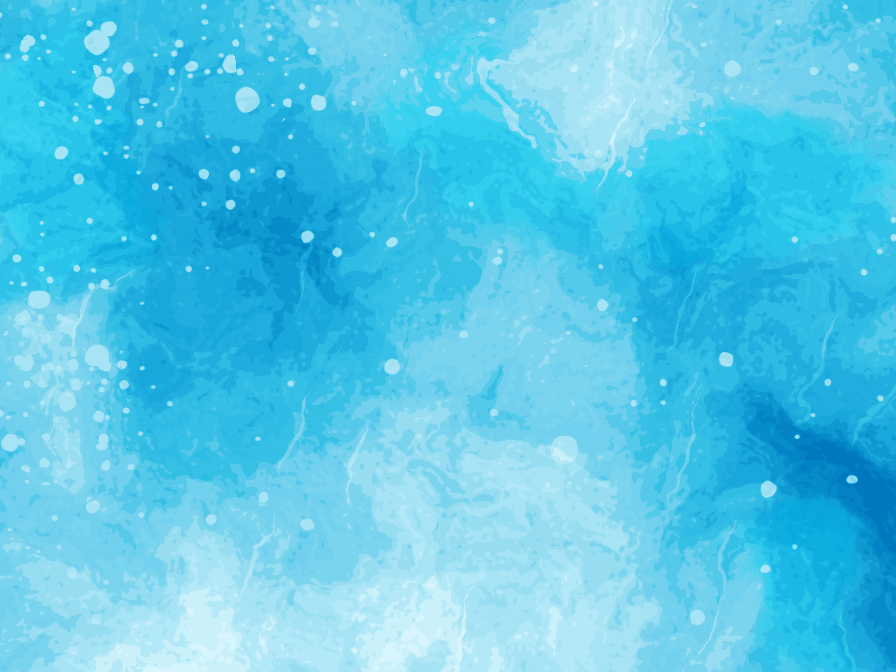
This background is drawn by a WebGL 1 fragment shader. Its source:

```glsl
precision highp float;

uniform vec2 u_resolution;

const vec3 DEEP = vec3(0.00, 0.47, 0.75);
const vec3 DARK = vec3(0.02, 0.55, 0.79);
const vec3 BLUE = vec3(0.10, 0.66, 0.86);
const vec3 SKY = vec3(0.20, 0.75, 0.90);
const vec3 LIGHT = vec3(0.45, 0.82, 0.93);
const vec3 PALE = vec3(0.65, 0.89, 0.96);
const vec3 FOAM = vec3(0.84, 0.96, 0.99);
const vec3 TEAL_LOW = vec3(0.03, 0.66, 0.87);
const vec3 TEAL_HIGH = vec3(0.22, 0.82, 0.94);

const float BASE_TONE = 0.50;
const float TONE_STEPS = 15.0;
const float TEAL_STEPS = 5.0;
const float WARP = 0.16;
const float CLOUDS = 0.26;
const float STAINS = 0.065;
const float BRUSH = 0.035;
const float GRAIN = 0.075;

vec2 hash2(vec2 p) {
  p = vec2(dot(p, vec2(127.1, 311.7)), dot(p, vec2(269.5, 183.3)));
  return fract(sin(p) * 43758.5);
}

float gradientNoise(vec2 p) {
  vec2 i = floor(p), f = fract(p);
  vec2 u = f * f * f * (f * (f * 6.0 - 15.0) + 10.0);
  vec2 e = vec2(0.0, 1.0);
  float a = dot(hash2(i) * 2.0 - 1.0, f);
  float b = dot(hash2(i + e.yx) * 2.0 - 1.0, f - e.yx);
  float c = dot(hash2(i + e.xy) * 2.0 - 1.0, f - e.xy);
  float d = dot(hash2(i + e.yy) * 2.0 - 1.0, f - e.yy);
  return 1.4 * mix(mix(a, b, u.x), mix(c, d, u.x), u.y);
}

float fbm(vec2 p) {
  float sum = 0.0, amp = 0.5;
  for (int i = 0; i < 5; i++) {
    sum += amp * gradientNoise(p);
    p = mat2(1.6, 1.2, -1.2, 1.6) * p + 7.3;
    amp *= 0.5;
  }
  return sum;
}

// Soft elliptical pool of pigment.
float wash(vec2 p, vec2 centre, vec2 radius) {
  vec2 q = (p - centre) / radius;
  return exp(-dot(q, q));
}

// Flat steps with narrow smoothed borders.
float posterize(float v, float steps) {
  float s = v * steps;
  return (floor(s) + smoothstep(0.38, 0.62, fract(s))) / steps;
}

vec3 ramp(float t) {
  vec3 c = mix(DEEP, DARK, smoothstep(0.0, 0.13, t));
  c = mix(c, BLUE, smoothstep(0.13, 0.28, t));
  c = mix(c, SKY, smoothstep(0.28, 0.44, t));
  c = mix(c, LIGHT, smoothstep(0.44, 0.62, t));
  c = mix(c, PALE, smoothstep(0.62, 0.80, t));
  return mix(c, FOAM, smoothstep(0.80, 1.0, t));
}

// One round or slightly drawn-out drop in some of the cells.
float drops(vec2 p, float scale, float chance, float pixel) {
  vec2 cell = floor(p * scale), pick = hash2(cell + scale);
  vec2 q = fract(p * scale) - mix(vec2(0.3), vec2(0.7), hash2(cell + 3.7));
  q.x *= mix(0.75, 1.1, pick.y);
  float radius = mix(0.08, 0.23, pick.y);
  float d = length(q) - radius + 0.04 * gradientNoise(p * scale * 5.0);
  return step(pick.x, chance) * (1.0 - smoothstep(-pixel, pixel, d / scale));
}

// Thin tapering scratches, slanted down to the right.
float scratches(vec2 p, float pixel) {
  vec2 q = mat2(0.92, 0.39, -0.39, 0.92) * p * vec2(9.0, 5.0);
  vec2 cell = floor(q), pick = hash2(cell + 21.0);
  vec2 f = fract(q) - vec2(mix(0.2, 0.8, pick.y), 0.5);
  float width = 0.004 * (1.0 - smoothstep(0.05, 0.45, abs(f.y)));
  float d = abs(f.x + 0.3 * f.y * (pick.y - 0.5)) / 9.0 - width;
  return step(pick.x, 0.25) * step(0.0005, width) * (1.0 - smoothstep(-pixel, pixel, d));
}

void main() {
  vec2 p = gl_FragCoord.xy / u_resolution.y;
  float pixel = 1.0 / u_resolution.y;
  vec2 w = p + WARP * vec2(fbm(p * 4.0), fbm(p * 4.0 + 31.0));

  // Broad light and dark pools
  float light = 0.42 * wash(w, vec2(0.74, 0.10), vec2(0.30, 0.23))
    + 0.36 * wash(w, vec2(0.26, 0.04), vec2(0.28, 0.20))
    + 0.32 * wash(w, vec2(0.95, 0.92), vec2(0.19, 0.16))
    + 0.24 * wash(w, vec2(0.06, 0.43), vec2(0.13, 0.16))
    + 0.16 * wash(w, vec2(0.54, 0.95), vec2(0.18, 0.16))
    + 0.15 * wash(w, vec2(0.74, 0.48), vec2(0.22, 0.16));
  float dark = 0.32 * wash(w, vec2(0.38, 0.64), vec2(0.23, 0.28))
    + 0.46 * wash(w, vec2(1.26, 0.31), vec2(0.20, 0.14))
    + 0.38 * wash(w, vec2(1.36, 0.08), vec2(0.10, 0.20))
    + 0.26 * wash(w, vec2(1.04, 0.58), vec2(0.14, 0.15))
    + 0.20 * wash(w, vec2(0.76, 0.43), vec2(0.06, 0.05));

  // Layered stains, dry brush and torn grain
  float stain = smoothstep(-0.02, 0.03, fbm(w * 5.0 + 11.0)) - 0.5;
  stain += smoothstep(0.0, 0.04, fbm(w * 9.0 + 47.0)) - 0.5;
  float brush = gradientNoise(mat2(0.9, 0.44, -0.44, 0.9) * w * vec2(32.0, 7.0));
  float grain = gradientNoise(w * 48.0) + 0.7 * gradientNoise(p * 105.0);
  float tone = BASE_TONE + light - dark + CLOUDS * fbm(w * 3.0 + 5.0)
    + STAINS * stain + BRUSH * brush + GRAIN * grain;

  // Splatter gathers towards the left edge
  float cluster = wash(p, vec2(0.07, 0.42), vec2(0.11, 0.16))
    + 0.5 * wash(p, vec2(0.20, 0.90), vec2(0.25, 0.15));
  float splash = 0.0, scale = 10.0;
  for (int i = 0; i < 4; i++) {
    vec2 shifted = p + 0.13 * float(i);
    splash = max(splash, drops(shifted, scale, 0.025 + 0.65 * cluster, pixel));
    scale *= 1.6;
  }
  tone += 0.12 * scratches(w, pixel);
  tone = mix(tone, max(tone + 0.12, 0.84 + 0.04 * grain), 0.85 * splash);
  tone = posterize(clamp(tone, 0.0, 1.0), TONE_STEPS);

  // Turquoise glaze over the middle tones
  float teal = wash(w, vec2(0.74, 0.82), vec2(0.15, 0.17))
    + wash(w, vec2(1.13, 0.72), vec2(0.20, 0.14))
    + wash(w, vec2(0.08, 0.76), vec2(0.13, 0.24))
    + wash(w, vec2(1.20, 0.12), vec2(0.08, 0.14));
  teal = smoothstep(0.25, 0.65, teal + 0.12 * grain + 0.5 * fbm(w * 6.0));
  teal = posterize(teal, TEAL_STEPS) * (1.0 - smoothstep(0.58, 0.74, tone));
  vec3 glaze = mix(TEAL_LOW, TEAL_HIGH, smoothstep(0.25, 0.60, tone));
  gl_FragColor = vec4(mix(ramp(tone), glaze, teal), 1.0);
}
```
